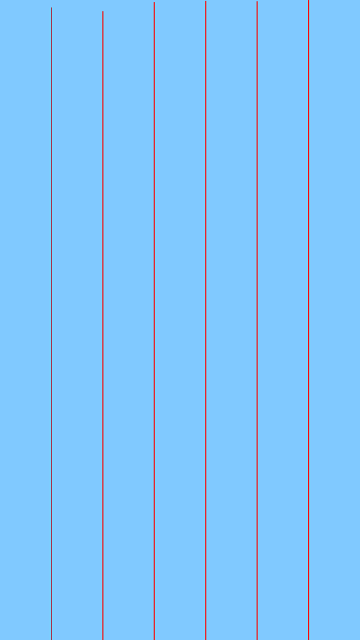
A Shadertoy shader for this pattern:

```glsl
// Six thin red vertical lines split a flat sky-blue field into seven equal columns.
// Each line rises from the bottom edge and stops at its own small gap below the top;
// exact box coverage keeps the hairlines smooth and evenly weighted at any size.

const vec3 SKY = vec3(0.50, 0.79, 1.00);
const vec3 HALO = vec3(0.46, 0.84, 1.00);
const vec3 RED = vec3(1.00, 0.00, 0.02);
const vec3 DARK_RED = vec3(0.70, 0.05, 0.15);

float hash(float n) {
    return fract(sin(n * 91.7) * 4375.5);
}

// Share of a pixel of the given size that lies within halfWidth of zero
float bandCoverage(float offset, float halfWidth, float pixel) {
    float right = min(offset + 0.5 * pixel, halfWidth);
    float left = max(offset - 0.5 * pixel, -halfWidth);
    return max(right - left, 0.0) / pixel;
}

// Space left above each line: largest around the second, slight elsewhere
float topGap(float index) {
    float bump = index - 1.65;
    return 0.019 * exp(-1.5 * bump * bump) + 0.002 * hash(index);
}

void mainImage(out vec4 fragColor, in vec2 fragCoord) {
    vec2 uv = fragCoord / iResolution.xy;
    vec2 pixel = 1.0 / iResolution.xy;

    // Nearest column boundary, skipping the two canvas edges
    float columns = 7.0;
    float index = floor(uv.x * columns + 0.5);
    float offset = uv.x - index / columns;
    float inside = step(0.5, index) * step(index, columns - 0.5);

    // Soft line end below the top edge
    float extent = clamp((1.0 - topGap(index) - uv.y) / pixel.y + 0.5, 0.0, 1.0) * inside;

    // The first line is thinner and darker than the rest
    float first = 1.0 - step(1.5, index);
    float halfWidth = mix(0.00155, 0.00115, first);
    vec3 ink = mix(RED, DARK_RED, first);

    // Faint bright fringe, then the line itself
    vec3 color = mix(SKY, HALO, bandCoverage(offset, 0.005, pixel.x) * extent);
    color = mix(color, ink, bandCoverage(offset, halfWidth, pixel.x) * extent);
    fragColor = vec4(color, 1.0);
}
```
